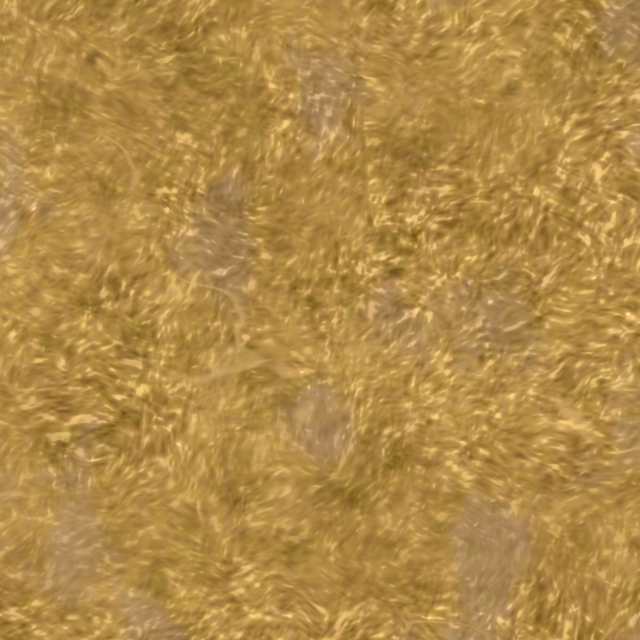
A Shadertoy shader for this texture:

```glsl
// Weathered golden ochre stone with fine, swirling fibrous grain, grey stains and pale glints

float hash(vec2 cell) {
    uvec2 q = uvec2(ivec2(cell) + 32768) * uvec2(1597334673u, 3812015801u);
    uint h = (q.x ^ q.y) * 1597334673u;
    h = (h ^ (h >> 15)) * 2246822519u;
    return float((h ^ (h >> 13)) >> 8) / 16777216.0;
}

float noise(vec2 p) {
    vec2 i = floor(p), f = fract(p);
    f = f * f * (3.0 - 2.0 * f);
    return mix(mix(hash(i), hash(i + vec2(1, 0)), f.x),
               mix(hash(i + vec2(0, 1)), hash(i + vec2(1, 1)), f.x), f.y);
}

float fbm(vec2 p) {
    float sum = 0.0, amp = 0.5;
    for (int i = 0; i < 4; i++) {
        sum += amp * noise(p);
        p = mat2(0.8, 0.6, -0.6, 0.8) * p * 2.03 + 19.7;
        amp *= 0.5;
    }
    return sum / 0.9375;
}

mat2 rotate(float a) {
    return mat2(cos(a), -sin(a), sin(a), cos(a));
}

// Short fibres whose direction changes from patch to patch; x is coarse, y is fine
vec2 fibres(vec2 p) {
    vec2 sum = vec2(0.0);
    float power = 0.0;
    for (int i = 0; i < 5; i++) {
        float k = float(i);
        float weight = 0.04 + smoothstep(0.42, 0.72, noise(p * 11.0 + k * 37.3));
        vec2 q = rotate(-0.4 + 0.45 * k) * p + k * 3.71;
        sum += weight * (vec2(noise(q * vec2(52, 120)), noise(q * vec2(95, 215) + 51.0)) - 0.5);
        power += weight * weight;
    }
    return sum / sqrt(power);
}

// Sparse bright flecks, at most one in each cell
float glints(vec2 p) {
    vec2 home = floor(p * 42.0);
    float light = 0.0;
    for (int y = -1; y <= 1; y++)
    for (int x = -1; x <= 1; x++) {
        vec2 cell = home + vec2(x, y);
        vec2 centre = (cell + vec2(hash(cell + 71.0), hash(cell + 133.0))) / 42.0;
        vec2 d = rotate(hash(cell + 211.0) * 2.2 - 0.5) * (p - centre);
        float fleck = exp(-dot(d * vec2(220, 480), d * vec2(220, 480)));
        light += fleck * step(0.91, hash(cell)) * (0.4 + 0.6 * hash(cell + 307.0));
    }
    return light;
}

// Pale broken veins along the contour of a smooth field
float veins(vec2 p) {
    vec2 q = rotate(-0.3) * p;
    float ridge = abs(fbm(q * vec2(2.5, 5.0) + 8.3) - 0.5);
    float gaps = smoothstep(0.6, 0.78, noise(p * 9.0 + 63.0));
    return (1.0 - smoothstep(0.002, 0.018, ridge)) * gaps;
}

// A few soft dark blemishes
float blemishes(vec2 p) {
    float dark = 0.0;
    for (int i = 0; i < 4; i++) {
        vec2 id = vec2(i, 17);
        vec2 d = p - vec2(hash(id), hash(id + 40.0));
        dark += exp(-dot(d, d) / 0.00012) * (0.5 + 0.5 * hash(id + 90.0));
    }
    return dark;
}

void mainImage(out vec4 fragColor, in vec2 fragCoord) {
    vec2 p = fragCoord / iResolution.y;
    vec2 warp = vec2(noise(p * 28.0), noise(p * 28.0 + 43.0)) - 0.5;
    vec2 grain = fibres(p + warp * 0.012);

    // Broad and medium mottling, stronger grain in some patches
    float broad = fbm(p * 5.0 + 4.0) - 0.5;
    float medium = fbm(p * vec2(20, 27) + 31.0) - 0.5;
    float strength = mix(0.65, 1.25, smoothstep(0.3, 0.7, fbm(p * 6.0 + 77.0)));
    float tone = 0.10 * broad + 0.16 * medium + strength * (0.17 * grain.x + 0.13 * grain.y);

    // Ochre body with olive shadows
    vec3 ochre = vec3(0.708, 0.550, 0.278);
    vec3 color = ochre + tone * vec3(1.0, 0.94, 0.74);
    float olive = smoothstep(0.53, 0.75, fbm(p * 13.0 + 90.0));
    color -= olive * vec3(0.075, 0.055, 0.05);

    // Dusty grey and rosy stains
    float stain = smoothstep(0.54, 0.76, fbm(p * vec2(8, 6) + 140.0));
    color = mix(color, vec3(0.66, 0.53, 0.36) + tone * 0.6, stain * 0.8);
    float hue = noise(p * 70.0 + 9.0) - 0.5;
    color += hue * vec3(0.012, -0.008, 0.045);

    // Lit fibre crests, veins, flecks and blemishes
    float crest = smoothstep(0.12, 0.40, 0.6 * grain.x + 0.6 * grain.y);
    color += crest * strength * vec3(0.08, 0.075, 0.07);
    color = mix(color, vec3(0.84, 0.68, 0.43), 0.5 * veins(p));
    color += glints(p) * vec3(0.20, 0.20, 0.18);
    color -= blemishes(p) * vec3(0.20, 0.17, 0.10);

    fragColor = vec4(clamp(color, 0.0, 1.0), 1.0);
}
```
